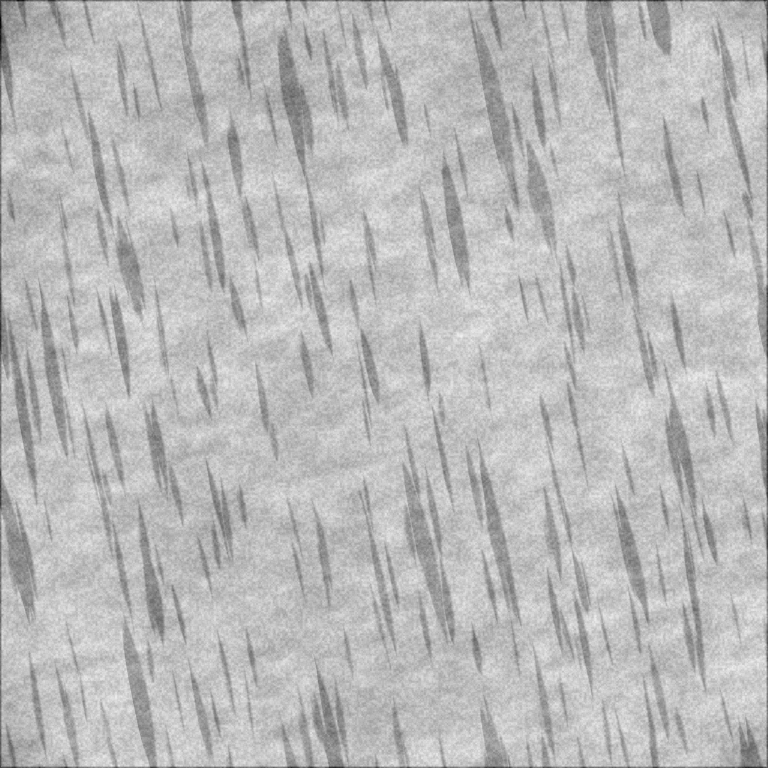
Write a Shadertoy shader that draws this texture.

```glsl
float hash(vec2 p) {
    vec3 q = fract(p.xyx * 0.1031);
    q += dot(q, q.yzx + 33.33);
    return fract((q.x + q.y) * q.z);
}

float noise(vec2 p) {
    vec2 cell = floor(p), f = fract(p);
    f = f * f * (3.0 - 2.0 * f);
    return mix(mix(hash(cell), hash(cell + vec2(1, 0)), f.x),
               mix(hash(cell + vec2(0, 1)), hash(cell + vec2(1, 1)), f.x), f.y);
}

// One scattered spindle per cell; size holds the largest half width and half length
float streakLayer(vec2 p, vec2 cells, vec2 size, float density, float seed) {
    float splinter = noise(p * vec2(150.0, 16.0) + seed) - 0.5;
    vec2 home = floor(p * cells);
    float shade = 0.0;
    for (int j = -1; j <= 1; j++) {
        for (int i = -1; i <= 1; i++) {
            vec2 id = home + vec2(i, j) + seed;
            if (hash(id + 91.7) > density) continue;
            vec2 jitter = vec2(hash(id + 3.1), hash(id + 17.3));
            vec2 d = p - (id - seed + jitter) / cells;
            float width = size.x * mix(0.4, 1.0, hash(id + 29.9));
            float len = size.y * mix(0.45, 1.0, hash(id + 41.3));

            // Individual lean and an uneven taper
            d.x += d.y * (hash(id + 53.7) - 0.5) * 0.12;
            float t = d.y / len;
            float skew = (hash(id + 67.1) - 0.35) * 0.7;
            float taper = (1.0 - t * t) * (1.0 - skew * clamp(t, -1.0, 1.0));
            float dist = abs(d.x + splinter * width * 0.7) - width * (taper + splinter * 0.7);
            float ink = 1.0 - smoothstep(-0.0028, 0.0024, dist);
            ink *= 1.0 - smoothstep(0.95, 1.15, abs(t));
            shade = max(shade, ink * mix(0.16, 0.23, hash(id + 79.9)));
        }
    }
    return shade;
}

void mainImage(out vec4 fragColor, in vec2 fragCoord) {
    vec2 uv = fragCoord / iResolution.xy;

    // Pale ground with soft, slightly rising mottling
    vec2 tilted = vec2(uv.x + 0.25 * uv.y, uv.y - 0.25 * uv.x);
    float gray = 0.768;
    gray += (noise(uv * 3.0 + 5.0) - 0.5) * 0.08;
    gray += (noise(uv * 8.0 + 19.0) - 0.5) * 0.05;
    gray += (noise(tilted * vec2(24.0, 46.0)) - 0.5) * 0.10;
    gray += (noise(tilted * vec2(58.0, 92.0) + 31.0) - 0.5) * 0.075;

    // Leaning streaks, from broad to hairline
    vec2 slanted = vec2(uv.x + 0.19 * uv.y, uv.y);
    float streaks = streakLayer(slanted, vec2(9, 4), vec2(0.0125, 0.125), 0.85, 11.0);
    streaks = max(streaks, streakLayer(slanted, vec2(14, 8), vec2(0.0065, 0.075), 0.9, 47.0));
    streaks = max(streaks, streakLayer(slanted, vec2(15, 10), vec2(0.0044, 0.045), 0.8, 83.0));
    gray -= streaks;

    // Fine grain
    gray += (noise(uv * 311.0) - 0.5) * 0.12;
    gray += (hash(floor(uv * 512.0) + 7.0) - 0.5) * 0.06;

    // Dim corners and a thin dark rim
    vec2 edge = min(uv, 1.0 - uv);
    gray -= 0.14 * (1.0 - smoothstep(0.0, 0.12, length(edge)));
    gray -= 0.04 * (1.0 - smoothstep(0.0, 0.15, uv.x));
    gray -= 0.3 * (1.0 - smoothstep(0.0005, 0.003, min(edge.x, edge.y)));

    fragColor = vec4(vec3(clamp(gray, 0.0, 1.0)), 1.0);
}
```
